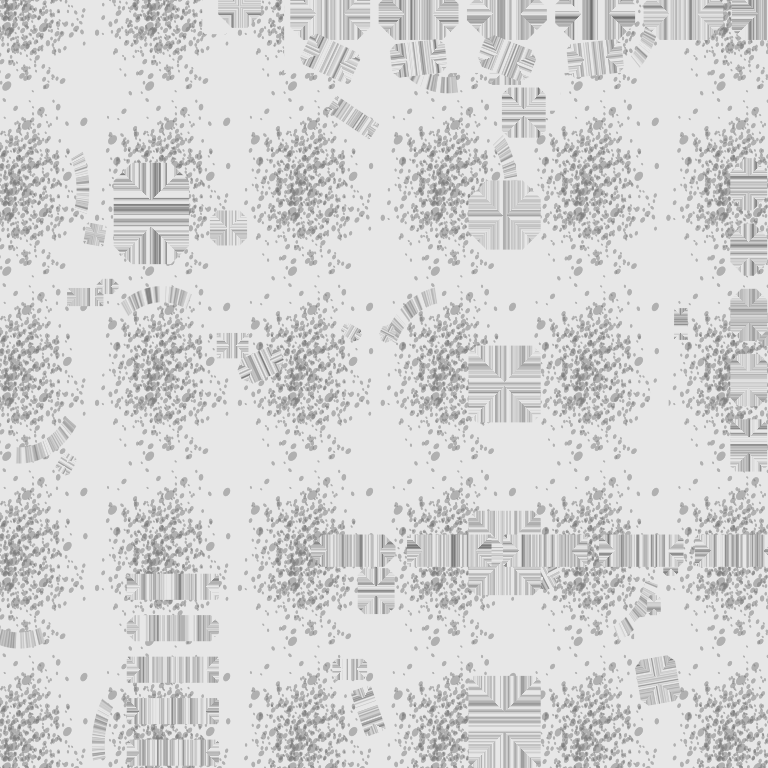
Give the GLSL for this pattern, as a WebGL 2 fragment shader.

```glsl
#version 300 es
precision highp float;
uniform vec2 u_resolution;
out vec4 fragColor;

#define PITCH vec2(0.186, 0.241)
#define FIRST_CENTRE vec2(0.025, 0.030)
#define PAPER 0.905
#define INK 0.45
#define INK_ALPHA 0.47
#define SCRAPS 34
#define STRIPE_FREQ 210.0
#define ARC_CHANCE 0.5

vec2 hash2(vec2 p) {
  vec3 a = fract(p.xyx * vec3(0.1031, 0.1030, 0.0973));
  a += dot(a, a.yzx + 33.33);
  return fract((a.xx + a.yz) * a.zy);
}

mat2 rotation(float angle) {
  float c = cos(angle), s = sin(angle);
  return mat2(c, s, -s, c);
}

// Gradient noise along a line
float gradientNoise(float x, float seed) {
  float i = floor(x), f = x - i;
  float g0 = hash2(vec2(i, seed)).x * 2.0 - 1.0;
  float g1 = hash2(vec2(i + 1.0, seed)).x * 2.0 - 1.0;
  return mix(g0 * f, g1 * (f - 1.0), f * f * (3.0 - 2.0 * f));
}

float stripes(float x, float seed, float strength) {
  float t = x * STRIPE_FREQ;
  float n = gradientNoise(t + 0.5, seed) + 0.7 * gradientNoise(t * 2.3, seed + 5.0)
          + 0.8 * gradientNoise(t * 0.3, seed + 9.0);
  return mix(PAPER, 0.48, strength * clamp(0.28 + 1.3 * n, 0.0, 1.0));
}

float cover(float d, float px) { return 1.0 - smoothstep(-0.6 * px, 0.6 * px, d); }

// One jittered layer of oval specks, thinning out from the cluster centre
float specks(vec2 q, float cell, vec2 radii, vec2 spread, float fill, float seed, float px) {
  vec2 base = floor(q / cell);
  float sum = 0.0;
  for (int k = 0; k < 9; k++) {
    vec2 id = base + vec2(k % 3 - 1, k / 3 - 1);
    vec2 key = id + 60.0 + seed * 17.0;
    vec2 centre = (id + hash2(key)) * cell;
    vec2 rnd = hash2(key + 231.7);
    float radius = mix(radii.x, radii.y, rnd.y * rnd.y);
    float chance = fill * exp(-pow(length(centre / spread), 3.0));
    vec2 room = 0.5 * PITCH - abs(centre) - 1.3 * radius;
    if (rnd.x > chance || min(room.x, room.y) < 0.0) continue;
    vec2 d = rotation((rnd.y - 0.5) * 1.6) * (q - centre);
    sum += cover(length(d * vec2(1.2, 0.85)) - radius, px);
  }
  return sum;
}

float cluster(vec2 q, float px) {
  float ink = 0.0;
  for (int i = 0; i < 4; i++)
    ink += specks(q, 0.0085, vec2(0.0013, 0.0037), vec2(0.057, 0.084), 0.78, float(i), px);
  for (int i = 0; i < 2; i++)
    ink += specks(q, 0.017, vec2(0.0022, 0.0062), vec2(0.077, 0.106), 0.4, float(i) + 7.0, px);
  return mix(INK, PAPER, pow(1.0 - INK_ALPHA, ink));
}

// Mitred block of smeared stripes with clipped corners
void scrap(inout float tone, vec2 d, vec2 h, float seed, float strength, float px) {
  vec2 a = abs(d);
  float cut = hash2(vec2(seed, 3.0)).x * min(h.x, h.y) * 0.8;
  float edge = max(max(a.x - h.x, a.y - h.y), (a.x + a.y - h.x - h.y + cut) * 0.707);
  float along = a.x - h.x > a.y - h.y ? d.y : d.x;
  tone = mix(tone, stripes(along, seed, strength), cover(edge, px));
}

void main() {
  vec2 p = gl_FragCoord.xy / u_resolution;
  float px = 1.0 / min(u_resolution.x, u_resolution.y);

  // Repeated speckle clusters
  vec2 grid = (p - FIRST_CENTRE) / PITCH + 0.5;
  vec2 id = floor(grid);
  vec2 q = (grid - id - 0.5) * PITCH;
  float tone = cluster(q, px);

  // Curved fragments beside some clusters
  vec2 rnd = hash2(id + 41.0);
  float turn = atan(q.y, q.x) / 6.2832;
  float arc = abs(fract(turn - rnd.y + 0.5) - 0.5) - 0.07;
  float ring = abs(length(q / vec2(0.083, 0.105)) - 1.0) - 0.1;
  float arcMask = cover(max(arc * 0.55, ring * 0.09), px) * step(rnd.x, ARC_CHANCE);
  tone = mix(tone, stripes(turn * 0.55, id.x + id.y * 7.0, 0.9), arcMask);

  // Small scattered scraps, some erased to paper
  for (int i = 0; i < SCRAPS; i++) {
    float s = float(i) + 20.0;
    vec2 r = hash2(vec2(s, 1.7)), size = hash2(vec2(s, 8.3)), kind = hash2(vec2(s, 5.1));
    vec2 c = FIRST_CENTRE + PITCH * vec2(floor(r.x * 6.0) + 0.3 + 0.4 * kind.y, r.y * 4.2);
    float angle = kind.x > 0.6 ? (kind.y - 0.5) * 2.4 : 0.0;
    scrap(tone, rotation(angle) * (p - c), mix(vec2(0.008), vec2(0.029, 0.035), size),
          s, step(0.2, kind.x), px);
  }

  // Ladder, gutter column and horizontal seam of larger blocks
  for (int i = 0; i < 5; i++) {
    float f = float(i);
    scrap(tone, p - vec2(0.225, 0.02 + 0.054 * f), vec2(0.06, 0.017), f + 70.0, 0.9, px);
    if (i < 4) scrap(tone, p - vec2(0.657, 0.06 + 0.22 * f), vec2(0.047, 0.06 - 0.005 * f), f + 80.0, 0.75, px);
    scrap(tone, p - vec2(0.46 + 0.125 * f, 0.283), vec2(0.055, 0.021), f + 90.0, 1.0, px);
    scrap(tone, p - vec2(0.975, 0.42 + 0.085 * f), vec2(0.024, 0.034), f + 100.0, 0.9, px);
  }
  scrap(tone, p - vec2(0.197, 0.722), vec2(0.049, 0.066), 110.0, 1.0, px);

  // Torn upper band with fanned pieces below it
  float erased = cover(max(abs(p.x - 0.59) - 0.22, 0.905 - p.y), px);
  tone = mix(tone, PAPER, erased);
  for (int i = 0; i < 6; i++) {
    float f = float(i);
    vec2 d = p - vec2(0.43 + 0.115 * f, 0.982);
    scrap(tone, d, vec2(0.052, 0.034), f + 120.0, mod(f, 2.0) < 0.5 ? 0.85 : 1.1, px);
    vec2 e = rotation((hash2(vec2(f, 4.0)).x - 0.5) * 1.5) * (d + vec2(0.0, 0.058));
    if (i < 4) scrap(tone, e, vec2(0.036, 0.022), f + 130.0, 1.0, px);
  }
  fragColor = vec4(vec3(tone), 1.0);
}
```
